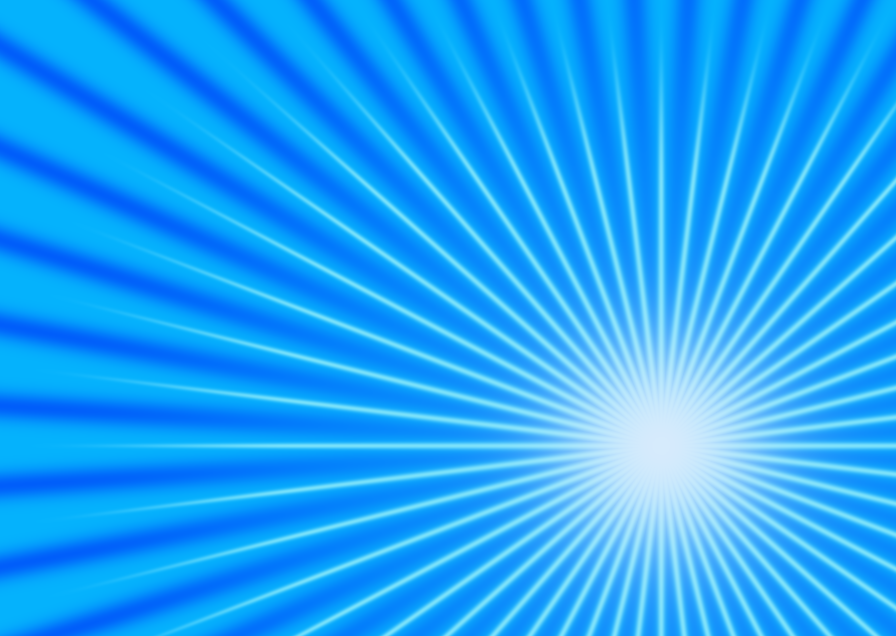
A Shadertoy shader for this background:

```glsl
// A blue sunburst: thin pale rays and soft dark bands alternate around a
// bright off-centre glow. Angles are folded into equal sectors, and each
// line is a Gaussian of the distance across its sector.

const float TAU = 6.2831853;
const float RAY_COUNT = 52.0;
const vec2 BURST_CENTER = vec2(0.738, 0.299); // fraction of the canvas

const vec3 SKY_BLUE  = vec3(0.02, 0.70, 0.99);
const vec3 DEEP_BLUE = vec3(0.00, 0.34, 0.98);
const vec3 RAY_CYAN  = vec3(0.60, 0.94, 0.98);
const vec3 HAZE_BLUE = vec3(0.42, 0.80, 0.97);
const vec3 GLOW_PALE = vec3(0.84, 0.92, 0.99);

float gaussian(float x, float width) {
    float t = x / width;
    return exp(-t * t);
}

// Distance from p to the nearest spoke; phase shifts by whole sectors.
float spokeDistance(vec2 p, float count, float phase) {
    float sector = TAU / count;
    float angle = atan(p.y, p.x) + phase * sector;
    float offset = mod(angle + 0.5 * sector, sector) - 0.5 * sector;
    return length(p) * abs(sin(offset));
}

// Dark bands widen outwards up to a limit and deepen with the radius.
float bandStrength(vec2 p, float radius) {
    float spacing = radius * TAU / RAY_COUNT;
    float width = min(0.021, 0.36 * spacing) + 0.001;
    float band = gaussian(spokeDistance(p, RAY_COUNT, 0.5), width);
    return band * mix(0.48, 0.92, smoothstep(0.35, 1.0, radius));
}

// Bright rays taper and fade at their tips and near the top.
float rayStrength(vec2 p, float radius, float pixel) {
    float width = max(mix(0.0054, 0.0034, smoothstep(0.2, 0.95, radius)), pixel);
    float ray = gaussian(spokeDistance(p, RAY_COUNT, 0.0), width);
    float tipFade = 1.0 - smoothstep(0.55, 1.0, radius);
    float topFade = 1.0 - smoothstep(0.40, 0.69, p.y);
    return 0.78 * ray * tipFade * topFade;
}

void mainImage(out vec4 fragColor, in vec2 fragCoord) {
    // Units of canvas height, measured from the burst center
    vec2 p = (fragCoord - BURST_CENTER * iResolution.xy) / iResolution.y;
    float radius = length(p);
    float pixel = 1.0 / iResolution.y;

    // Layers from back to front
    vec3 color = mix(SKY_BLUE, DEEP_BLUE, bandStrength(p, radius));
    color = mix(color, HAZE_BLUE, 0.3 * gaussian(radius, 0.30));
    color = mix(color, RAY_CYAN, rayStrength(p, radius, pixel));
    color = mix(color, GLOW_PALE, gaussian(radius, 0.160));

    fragColor = vec4(color, 1.0);
}
```
